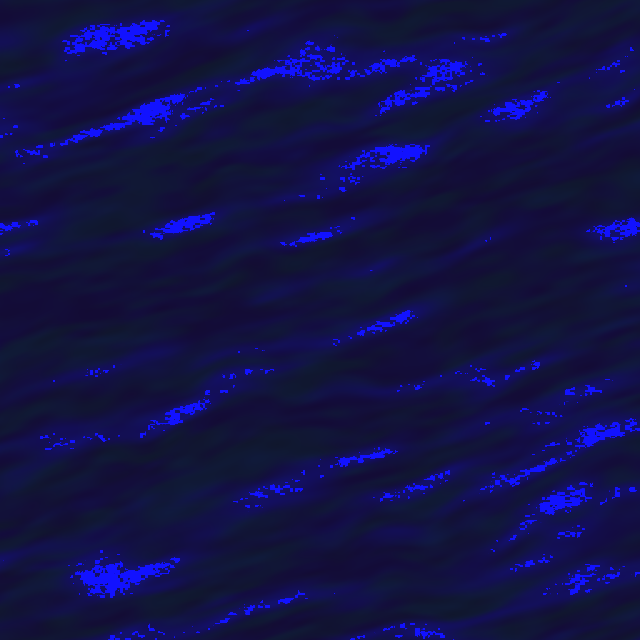
Write a three.js fragment shader that draws this texture.

```glsl
varying vec2 vUv;

float hash(vec2 cell) {
  vec3 h = fract(vec3(cell.xyx) * vec3(0.1031, 0.1030, 0.0973));
  h += dot(h, h.yzx + 33.33);
  return fract((h.x + h.y) * h.z);
}

float valueNoise(vec2 p) {
  vec2 cell = floor(p);
  vec2 f = fract(p);
  f = f * f * (3.0 - 2.0 * f);
  float low = mix(hash(cell), hash(cell + vec2(1.0, 0.0)), f.x);
  float high = mix(hash(cell + vec2(0.0, 1.0)), hash(cell + vec2(1.0, 1.0)), f.x);
  return mix(low, high, f.y);
}

// Coordinates along and across the rising fibres, gently bent
vec2 fibreSpace(vec2 p) {
  vec2 q = vec2(dot(p, vec2(0.962, 0.272)), dot(p, vec2(-0.272, 0.962))) + 7.0;
  q.y += 0.04 * (valueNoise(q * vec2(4.0, 5.0)) - 0.5);
  q.y += 0.018 * (valueNoise(q * vec2(13.0, 17.0) + 40.0) - 0.5);
  return q;
}

void main() {
  vec2 q = fibreSpace(vUv);

  // Broad streaks with finer strands
  float streak = 0.64 * valueNoise(q * vec2(4.3, 31.0))
               + 0.36 * valueNoise(q * vec2(11.0, 52.0) + 60.0);

  // Dark ground, shifting between violet and green
  float tint = 0.5 * valueNoise(q * vec2(7.0, 40.0) + 90.0)
             + 0.5 * valueNoise(q * vec2(20.0, 70.0) + 130.0);
  float greenish = smoothstep(0.2, 0.8, tint) * (1.0 - smoothstep(0.5, 0.75, streak));
  float glow = pow(clamp((streak - 0.3) / 0.47, 0.0, 1.0), 2.3);
  float ripple = valueNoise(q * vec2(26.0, 80.0) + 170.0) - 0.5;
  vec3 ground = mix(vec3(0.075, 0.05, 0.222), vec3(0.064, 0.095, 0.195), greenish);
  ground.b += 0.18 * glow + 0.035 * ripple;
  ground.g += 0.012 * glow + 0.014 * ripple;

  // Ragged, horizontally grained flecks with holes on the streak crests
  float grain = 0.45 * valueNoise(vUv * vec2(80.0, 180.0))
              + 0.3 * hash(floor(vUv * vec2(128.0, 256.0)) + 300.0)
              + 0.25 * hash(floor(vUv * 256.0) + 700.0);
  float fleck = smoothstep(0.793, 0.798, min(streak, 0.84) + 0.38 * (grain - 0.5));

  gl_FragColor = vec4(mix(ground, vec3(0.07, 0.07, 1.0), fleck), 1.0);
}
```
